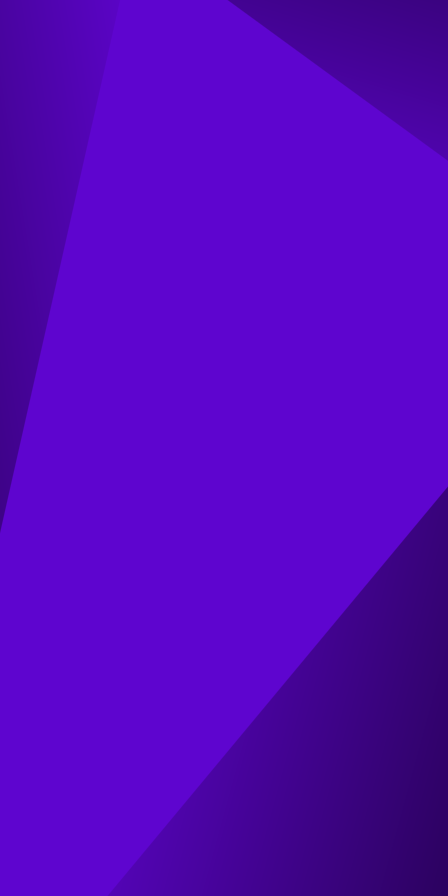
Reproduce this background procedurally as a WebGL 1 fragment shader.

```glsl
precision highp float;
// Draws a flat violet field framed by three shaded triangular facets.

uniform vec2 u_resolution;

const vec3 VIOLET = vec3(0.37, 0.018, 0.81);
const vec2 CANVAS = vec2(1.0, 2.0);

// Signed distance to the line from a to b, positive on its left side.
float leftOf(vec2 p, vec2 a, vec2 b) {
    vec2 along = normalize(b - a);
    return dot(p - a, vec2(-along.y, along.x));
}

// Soft-edged coverage of the half plane left of the line from a to b.
float coverage(vec2 p, vec2 a, vec2 b, float pixel) {
    return smoothstep(-0.75 * pixel, 0.75 * pixel, leftOf(p, a, b));
}

// Linear brightness ramp with a known value at the given corner.
float ramp(vec2 p, vec2 corner, float value, vec2 slope) {
    return clamp(value + dot(p - corner, slope), 0.0, 1.0);
}

void main() {
    vec2 p = gl_FragCoord.xy / u_resolution * CANVAS;
    float pixel = CANVAS.y / u_resolution.y;
    float light = 1.0;

    // Upper left facet, fading down and outward
    float leftShade = ramp(p, vec2(0.0, 2.0), 0.78, vec2(0.65, 0.107));
    float leftMask = coverage(p, vec2(0.0, 0.81), vec2(0.268, 2.0), pixel);
    light = mix(light, leftShade, leftMask);

    // Upper right facet, darkest at the top
    float topShade = ramp(p, vec2(1.0, 2.0), 0.62, vec2(-0.18, -0.59));
    float topMask = coverage(p, vec2(0.508, 2.0), vec2(1.0, 1.641), pixel);
    light = mix(light, topShade, topMask);

    // Lower right facet, darkest in the corner
    float lowShade = ramp(p, vec2(1.0, 0.0), 0.46, vec2(-0.55, 0.15));
    float lowMask = coverage(p, vec2(1.0, 0.914), vec2(0.24, 0.0), pixel);
    light = mix(light, lowShade, lowMask);

    gl_FragColor = vec4(VIOLET * light, 1.0);
}
```
